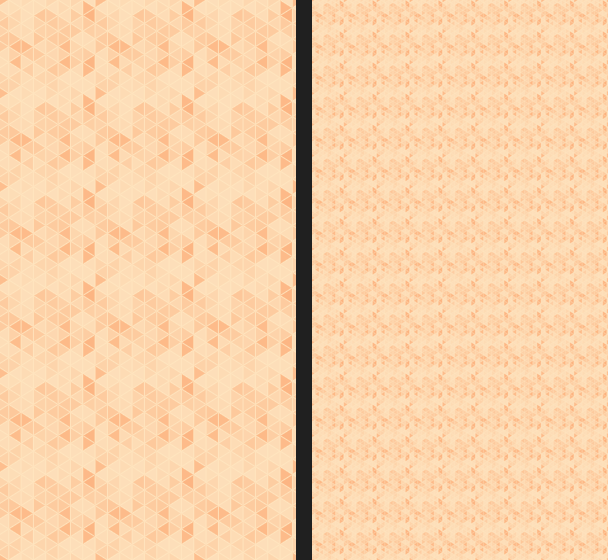
Left, the tile; right, the same tile 3 across and 3 down.
Give the GLSL for this pattern, as a Shadertoy shader.

```glsl
// Peach triangle lattice with pale seams and a repeating set of darker facets.

const float TAU = 6.2831853;
const vec2 REPEATS = vec2(3.0, 6.0);        // tiles across and down
const vec2 TILE = vec2(8.0, 6.0);           // columns and triangle sides per tile
const float COLUMN_SHIFT = 0.71;            // offset of the first vertical seam
const float SEAM_WIDTH = 0.0018;            // share of the canvas height
const vec3 PALE = vec3(0.992, 0.872, 0.725);
const vec3 DEEP = vec3(0.99, 0.71, 0.51);
const vec3 SEAM = vec3(1.0, 0.902, 0.752);

float hash(vec2 p) {
    return fract(sin(dot(p, vec2(127.1, 311.7))) * 43758.55);
}

float isEqual(float a, float b) {
    return 1.0 - step(0.5, abs(a - b));
}

// Distance to the nearest whole number
float toInteger(float x) {
    return abs(fract(x + 0.5) - 0.5);
}

// Column and half-side row of the triangle, wrapped to one tile
vec2 triangleCell(vec2 g) {
    float row = floor(g.y - 0.5 * g.x) + floor(g.y + 0.5 * g.x) + 1.0;
    return mod(vec2(floor(g.x), row), vec2(TILE.x, 2.0 * TILE.y));
}

// Strongest facets: paired triangles, leaning rhombi and their tips
float deepFacet(vec2 c) {
    float pairs = isEqual(mod(c.x, 4.0), 0.0) * isEqual(abs(c.y - 7.0), 1.0);
    float rhombi = isEqual(c.x, 6.0) * isEqual(abs(mod(c.y, 7.0) - 1.5), 0.5);
    float tips = isEqual(c.x + c.y, 7.0) * isEqual(mod(c.y, 6.0), 0.0);
    return max(pairs, max(rhombi, tips));
}

// Middle facets: a flat rhombus, a row of triangles and a single one
float middleFacet(vec2 c) {
    float rhombus = isEqual(c.y, 2.0) * isEqual(abs(c.x - 2.5), 0.5);
    float row = isEqual(c.y, 5.0) * isEqual(mod(c.x, 2.0), 0.0) * step(c.x, 5.0);
    float single = isEqual(c.x, 3.0) * isEqual(c.y, 9.0);
    return max(rhombus, max(row, single));
}

// Depth of colour from 0 to 1, with a lighter band along the tile edge
float facetTone(vec2 c) {
    float grain = hash(c + 3.0);
    float band = -0.18 * cos(TAU * (c.y - 11.0) / (2.0 * TILE.y));
    float tone = 0.48 * pow(clamp(grain + band, 0.0, 1.0), 1.6);
    tone = mix(tone, 0.42 + 0.16 * grain, middleFacet(c));
    return mix(tone, 0.78 + 0.22 * grain, deepFacet(c));
}

// Distance to the three seam families, in output units
float seamDistance(vec2 g, vec2 cellSize) {
    float slope = length(vec2(0.5, 1.0) / cellSize);
    float diagonal = min(toInteger(g.y - 0.5 * g.x), toInteger(g.y + 0.5 * g.x));
    return min(toInteger(g.x) * cellSize.x, diagonal / slope);
}

// Smooth coverage of a stroke of the given width
float stroke(float dist, float width) {
    return clamp(0.5 * width + 0.5 - dist, 0.0, 1.0) * min(width, 1.0);
}

void mainImage(out vec4 fragColor, in vec2 fragCoord) {
    vec2 uv = fragCoord / iResolution.xy;
    vec2 cells = REPEATS * TILE;
    vec2 cellSize = iResolution.xy / cells;
    vec2 grid = vec2(uv.x, 1.0 - uv.y) * cells - vec2(COLUMN_SHIFT, 0.0);

    // Facets
    vec3 color = mix(PALE, DEEP, facetTone(triangleCell(grid)));

    // Seams
    float seam = stroke(seamDistance(grid, cellSize), SEAM_WIDTH * iResolution.y);
    color = mix(color, SEAM, 0.85 * seam);

    fragColor = vec4(color, 1.0);
}
```
